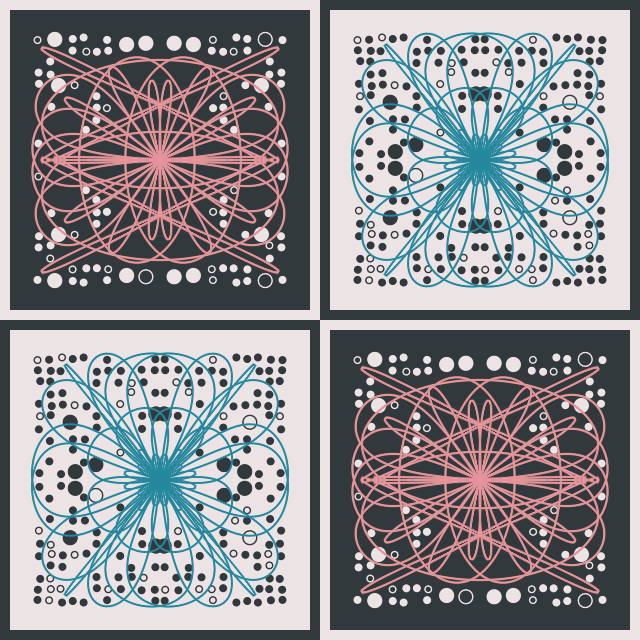
Give the GLSL for this pattern, as a WebGL 2 fragment shader.

```glsl
#version 300 es
precision highp float;
// Two by two checker of framed tiles, each with a looping line figure and dots.
// Figures are mirrored figure-eight loops and ovals; dots fill a jittered grid
// folded into one quadrant, keeping clear of the lines.
uniform vec2 u_resolution;
out vec4 fragColor;

const vec3 CREAM = vec3(0.925, 0.892, 0.898);
const vec3 DARK = vec3(0.195, 0.222, 0.234);
const vec3 PINK = vec3(0.890, 0.580, 0.600);
const vec3 TEAL = vec3(0.140, 0.530, 0.620);
const float TILES = 2.0;
const float FRAME = 0.0312;       // frame width, share of a tile
const float FIGURE = 0.401;       // figure half size, share of a tile
const float PINK_LINE = 0.0088;   // half widths, in figure units
const float TEAL_LINE = 0.0078;
const float CELL = 0.09;
const float DOT = 0.031;
const float BIG_DOT = 0.059;
const float RING = 0.0055;
const float CLEARANCE = 0.023;
const float RING_CHANCE = 0.17;

// Each loop: centre height, angle in degrees, half length, half width
const vec4 PINK_LOOPS[7] = vec4[7](
  vec4(0.43, 25.6, 1.02, 0.030), vec4(0.0, 30.0, 1.08, 0.260),
  vec4(0.0, 33.0, 0.88, 0.045), vec4(0.0, 1.0, 0.82, 0.012),
  vec4(0.0, 62.0, 0.82, 0.060), vec4(0.0, 84.0, 0.62, 0.035),
  vec4(0.0, 8.0, 1.0, 0.300));
const vec4 TEAL_LOOPS[7] = vec4[7](
  vec4(0.0, 83.0, 0.99, 0.340), vec4(0.0, 64.0, 1.08, 0.190),
  vec4(0.0, 50.6, 1.16, 0.022), vec4(0.0, 39.0, 1.13, 0.220),
  vec4(0.0, 6.0, 1.0, 0.360), vec4(0.0, 28.0, 0.60, 0.210),
  vec4(0.0, 70.0, 0.58, 0.200));

// Large dots in the folded quadrant
const vec2 PINK_BIG[4] = vec2[4](vec2(0.82, 0.94), vec2(0.79, 0.58),
  vec2(0.11, 0.91), vec2(0.26, 0.90));
const vec2 TEAL_BIG[4] = vec2[4](vec2(0.70, 0.45), vec2(0.66, 0.065),
  vec2(0.50, 0.12), vec2(0.032, 0.515));

float hash(vec2 p) {
  vec3 q = fract(vec3(p.xyx) * 0.1031);
  q += dot(q, q.yzx + 33.33);
  return fract((q.x + q.y) * q.z);
}

// Distance to a figure-eight v = 2 w s sqrt(1 - s^2), bounded by its box
float eightDistance(vec2 p, vec4 loop) {
  p.y -= loop.x;
  float a = radians(loop.y), len = loop.z, w = loop.w;
  vec2 uv = abs(vec2(p.x * cos(a) + p.y * sin(a), p.y * cos(a) - p.x * sin(a)));
  float s = uv.x / len, k = 4.0 * w * w;
  float f = uv.y * uv.y - k * s * s * (1.0 - s * s);
  vec2 slope = vec2(k * (4.0 * s * s * s - 2.0 * s) / len, 2.0 * uv.y);
  return max(abs(f) / (length(slope) + 1e-5), max(uv.y - w, uv.x - len));
}

float ovalDistance(vec2 p, vec2 radii) {
  float k = length(p / radii);
  return abs(k * (k - 1.0) / (length(p / (radii * radii)) + 1e-5));
}

// Distance to the whole figure, mirrored about both axes
float figureDistance(vec2 p, bool dark) {
  float d = 10.0;
  for (int m = 0; m < 4; m++) {
    vec2 q = p * vec2((m & 1) == 0 ? 1.0 : -1.0, m < 2 ? 1.0 : -1.0);
    for (int i = 0; i < 7; i++)
      d = min(d, eightDistance(q, dark ? PINK_LOOPS[i] : TEAL_LOOPS[i]));
    if (dark) {
      d = min(d, ovalDistance(q - vec2(0.18, 0.0), vec2(0.45, 0.80)));
      d = min(d, ovalDistance(q - vec2(0.0, 0.28), vec2(0.92, 0.50)));
    } else {
      for (int k = 0; k < 4; k++)  // central star
        d = min(d, eightDistance(q, vec4(0.0, 11.25 + 22.5 * float(k),
          (k & 1) == 0 ? 0.28 : 0.20, 0.025)));
    }
  }
  return d;
}

// Signed distance to a dot, or to its outline
float dotShape(vec2 offset, float radius, float seed) {
  float d = length(offset) - radius;
  return seed < RING_CHANCE ? abs(d + RING) - RING : d;
}

// Share of grid cells that hold a dot at a place in the quadrant
float dotDensity(vec2 c, bool dark) {
  if (!dark) return length(c) > 0.36 ? 0.82 : 0.0;
  bool cluster = c.y > 0.82 || distance(c, vec2(0.44, 0.36)) < 0.19
    || distance(c, vec2(0.82, 0.0)) < 0.15 || distance(c, vec2(0.80, 0.55)) < 0.21;
  return cluster ? 0.88 : 0.12;
}

float dotsDistance(vec2 p, bool dark) {
  vec2 q = abs(p);
  float quadrant = dot(step(0.0, p), vec2(1.0, 2.0));
  vec2 id = floor(q / CELL);
  vec2 jitter = vec2(hash(id + 3.7), hash(id + 51.3)) - 0.5;
  vec2 c = (id + 0.5) * CELL + jitter * 0.024;
  bool keep = max(id.x, id.y) < 10.5 && hash(id + 17.0) < dotDensity(c, dark);
  float d = 10.0;
  for (int i = 0; i < 4; i++) {
    vec2 big = dark ? PINK_BIG[i] : TEAL_BIG[i];
    d = min(d, dotShape(q - big, BIG_DOT, hash(vec2(float(i) + 9.0, quadrant))));
    keep = keep && distance(c, big) > BIG_DOT + DOT;
  }
  if (keep && distance(q, c) < DOT * 1.4 && figureDistance(c, dark) > CLEARANCE)
    d = min(d, dotShape(q - c, DOT, hash(id + 29.0 * (quadrant + 1.0))));
  return d;
}

void main() {
  vec2 uv = gl_FragCoord.xy / u_resolution * TILES;
  vec2 tile = floor(uv), p = fract(uv) - 0.5;
  bool dark = mod(tile.x + tile.y, 2.0) > 0.5;
  vec3 ground = dark ? DARK : CREAM, ink = dark ? CREAM : DARK;
  float pixel = TILES / min(u_resolution.x, u_resolution.y);
  float edge = max(abs(p.x), abs(p.y)) - (0.5 - FRAME);
  vec3 color = mix(ground, ink, smoothstep(-0.5 * pixel, 0.5 * pixel, edge));
  p /= FIGURE;
  float soft = 0.6 * pixel / FIGURE;
  color = mix(color, ink, 1.0 - smoothstep(-soft, soft, dotsDistance(p, dark)));
  float line = figureDistance(p, dark) - (dark ? PINK_LINE : TEAL_LINE);
  color = mix(color, dark ? PINK : TEAL, 1.0 - smoothstep(-soft, soft, line));
  fragColor = vec4(color, 1.0);
}
```
